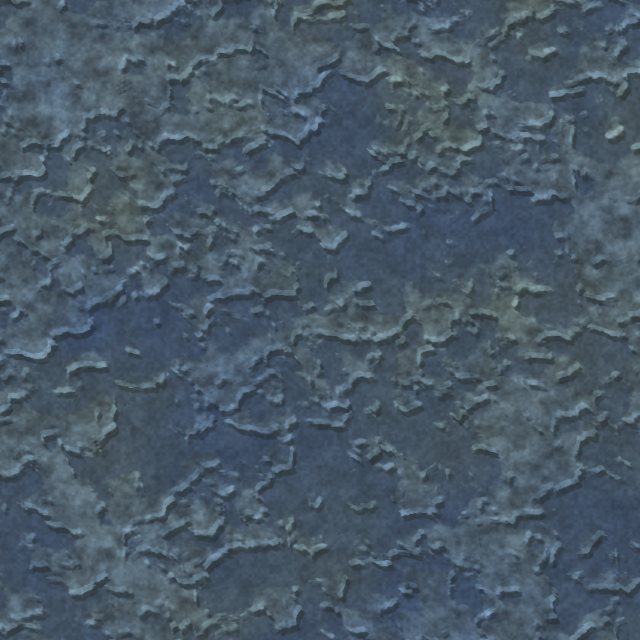
Write a three.js fragment shader that draws this texture.

```glsl
varying vec2 vUv;

#define PATCH_SCALE 5.0
#define LUMP_SCALE 25.0
#define WARP 0.035
#define COVER 0.04
#define LIGHT_STEP vec2(0.0045, -0.0085)
#define RIM_STRENGTH 0.75
#define SHADOW_STRENGTH 0.75
#define GRAIN 0.13
#define FLAT_COLOR vec3(0.258, 0.318, 0.382)
#define CRUST_COLOR vec3(0.318, 0.382, 0.425)
#define RIM_COLOR vec3(0.420, 0.515, 0.580)
#define SHADOW_COLOR vec3(0.190, 0.232, 0.255)

float hash(vec2 p) {
  vec3 q = fract(p.xyx * 0.1031);
  q += dot(q, q.yzx + 33.33);
  return fract((q.x + q.y) * q.z);
}

float noise(vec2 p) {
  vec2 cell = floor(p);
  vec2 f = fract(p);
  f = f * f * f * (f * (f * 6.0 - 15.0) + 10.0);
  float low = mix(hash(cell), hash(cell + vec2(1.0, 0.0)), f.x);
  float high = mix(hash(cell + vec2(0.0, 1.0)), hash(cell + 1.0), f.x);
  return mix(low, high, f.y);
}

// Four rotated octaves, normalised to 0..1
float fbm(vec2 p) {
  float sum = 0.0;
  float amplitude = 0.5333;
  for (int i = 0; i < 4; i++) {
    sum += amplitude * noise(p);
    p = mat2(1.6, 1.2, -1.2, 1.6) * p + 17.3;
    amplitude *= 0.5;
  }
  return sum;
}

// Height of the crumbly crust: small lumps gathered into broad patches
float crustHeight(vec2 uv) {
  vec2 p = uv * vec2(1.0, 1.3) + 3.0;
  p += WARP * (vec2(fbm(p * 15.0), fbm(p * 15.0 + 41.7)) - 0.5);
  float lumps = fbm(p * LUMP_SCALE) - 0.5;
  float patches = fbm(p * PATCH_SCALE + 8.0) - 0.5;
  return smoothstep(-0.06, 0.13, lumps + 0.8 * patches + COVER);
}

void main() {
  // Lit lower edges, with a dark line at their foot
  float height = crustHeight(vUv);
  float rim = max(height - crustHeight(vUv + LIGHT_STEP), 0.0);
  float shadow = max(crustHeight(vUv - LIGHT_STEP) - height, 0.0);

  vec3 color = mix(FLAT_COLOR, CRUST_COLOR, height);
  color = mix(color, RIM_COLOR, RIM_STRENGTH * smoothstep(0.0, 0.7, rim));
  color = mix(color, SHADOW_COLOR, SHADOW_STRENGTH * smoothstep(0.0, 0.75, shadow));

  // Mottling on the crust and a broad drift from blue to olive
  float mottle = fbm(vUv * vec2(42.0, 52.0) + 90.0) - 0.5;
  color *= 1.0 + mottle * mix(0.25, 0.75, height);
  float drift = fbm(vUv * 6.0 + 60.0) - 0.5;
  color *= 1.0 + drift * vec3(0.25, 0.15, -0.15);

  // Fine soft grain
  float grain = noise(vUv * 210.0) + noise(vUv.yx * 130.0 + 25.0) - 1.0;
  color *= 1.0 + GRAIN * grain;

  gl_FragColor = vec4(color, 1.0);
}
```
